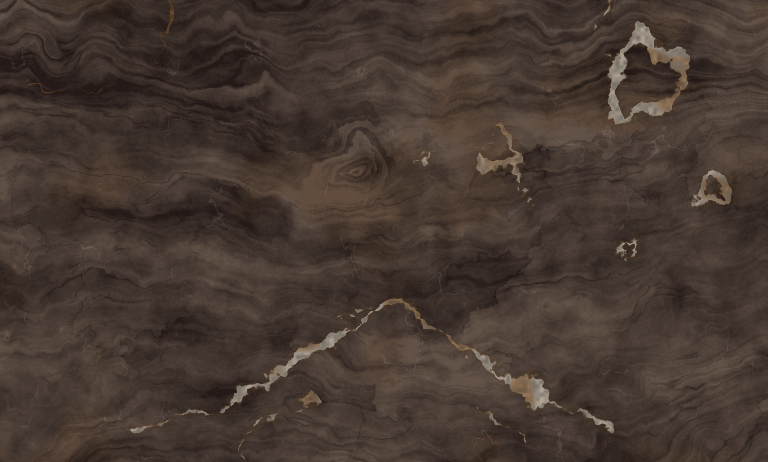
Write a Shadertoy shader that draws this texture.

```glsl
// Polished dark brown marble: folded strata with scalloped laminae on top, an
// agate-like swirl, broken slabs and dark seams, crossed by ragged pale veins.
// Strata are layered noise along a folded depth; veins are distance fields.

#define BIAS 0.57
#define CONTRAST 1.35
#define FOLD 0.14
#define SCALLOP_WIDTH 0.27
#define SCALLOP_DEPTH 0.07
#define SOFT 0.002
#define DARK_BROWN vec3(0.138, 0.100, 0.092)
#define LIGHT_BROWN vec3(0.366, 0.305, 0.265)
#define RUST vec3(0.27, 0.19, 0.13)
#define OCHRE vec3(0.47, 0.32, 0.17)
#define CALCITE vec3(0.67, 0.63, 0.58)

// Crystal-lined cavities: centre, radius
const vec3 RINGS[4] = vec3[4](vec3(1.39, 0.83, 0.072), vec3(1.08, 0.68, 0.034),
    vec3(1.54, 0.583, 0.022), vec3(1.355, 0.46, 0.020));
// Side veins from start to end: seven pale ones, then four rusty ones
const vec4 VEINS[11] = vec4[11](
    vec4(0.67, 0.14, 0.53, 0.06), vec4(0.53, 0.06, 0.515, -0.02), vec4(0.72, 0.31, 0.80, 0.335),
    vec4(1.03, 0.13, 1.14, 0.05), vec4(1.11, 0.64, 1.15, 0.56), vec4(0.90, 0.645, 0.94, 0.675),
    vec4(1.30, 0.95, 1.31, 1.02), vec4(-0.02, 0.81, 0.20, 0.805), vec4(0.20, 0.805, 0.29, 0.83),
    vec4(0.29, 0.83, 0.37, 0.90), vec4(0.37, 0.90, 0.38, 1.02));

vec2 hash2(vec2 p) {
    vec3 h = fract(p.xyx * vec3(0.1031, 0.1030, 0.0973));
    h += dot(h, h.yzx + 33.33);
    return fract((h.xx + h.yz) * h.zy);
}
float noise(vec2 p) {
    vec2 i = floor(p), f = fract(p);
    f = f * f * (3.0 - 2.0 * f);
    return mix(mix(hash2(i).x, hash2(i + vec2(1, 0)).x, f.x),
               mix(hash2(i + vec2(0, 1)).x, hash2(i + vec2(1, 1)).x, f.x), f.y);
}
float fbm(vec2 p) {
    float sum = 0.0, amp = 0.516;
    for (int i = 0; i < 5; i++, amp *= 0.5) {
        sum += amp * noise(p);
        p = mat2(0.96, 0.28, -0.28, 0.96) * p * 2.03 + 17.3;
    }
    return sum;
}
vec2 offset(vec2 p) { return vec2(fbm(p), fbm(p + 40.0)) - 0.5; }
float bump(float x, float width) { return exp(-x * x / (width * width)); }
float line(float x, float width) { return 1.0 - smoothstep(0.0, width, abs(x)); }

// Cellular noise: gap between the two nearest points, cell value
vec2 cells(vec2 p) {
    vec3 near = vec3(9.0, 9.0, 0.0);
    for (int k = 0; k < 9; k++) {
        vec2 cell = floor(p) + vec2(k % 3 - 1, k / 3 - 1);
        float d = length(cell + hash2(cell) - p);
        if (d < near.x) near = vec3(d, near.x, hash2(cell + 51.0).y);
        else near.y = min(near.y, d);
    }
    return vec2(near.y - near.x, near.z);
}
float segment(vec2 p, vec4 s) {
    vec2 a = p - s.xy, b = s.zw - s.xy;
    return length(a - b * clamp(dot(a, b) / dot(b, b), 0.0, 1.0));
}
// Signed distance to the long arched vein, swelling along its length
float archVein(vec2 p) {
    float x = p.x - 0.86, slope = 0.595 + 0.065 * clamp(x * 15.0, -1.0, 1.0);
    float crest = 0.38 - slope * sqrt(x * x + 0.003);
    crest += x < 0.0 ? 0.055 * sin(5.4 * x) : -0.03 * sin(7.0 * x);
    float width = 0.008 * noise(vec2(p.x * 23.0, 4.0)) - 0.0005
                + 0.023 * bump(x - 0.29, 0.04) + 0.010 * bump(x + 0.19, 0.06);
    return length(vec2((p.y - crest) * 0.85, max(max(-0.58 - x, x - 0.45), 0.0))) - width;
}

void mainImage(out vec4 fragColor, in vec2 fragCoord) {
    vec2 p = fragCoord / iResolution.y;
    vec2 warp = offset(p * 3.0), mid = offset(p * 9.0 + 5.0), rough = offset(p * 26.0 + 9.0);
    float grit = noise(p * 110.0), patchy = noise(p * 19.0 + 8.0);

    // Folded depth of the strata
    float top = smoothstep(0.72, 0.86, p.y), low = 1.0 - smoothstep(0.20, 0.42, p.y);
    float depth = p.y + FOLD * (1.0 + 1.3 * low) * warp.y + 0.07 * (1.0 - 0.7 * top) * mid.y;
    depth += 0.02 * rough.y + (1.0 - top) * (0.06 * p.x - 0.24 * max(p.x - 0.8, 0.0));
    float swag = abs(sin(3.14159 * (p.x / SCALLOP_WIDTH + 1.6 * warp.x)));
    depth += top * SCALLOP_DEPTH * noise(p * 4.0) * 1.4 * sqrt(swag * swag + 0.03);
    float swirl = length((p - vec2(0.73, 0.67)) * vec2(0.8, 1.3) + 0.20 * warp + 0.10 * mid);
    float agate = 1.0 - smoothstep(0.06, 0.14, swirl);
    depth = mix(depth, 0.6 + swirl, agate);

    // Tone from clouds, bands, fine laminae, mottling and slabs
    float laminae = fbm(vec2(p.x * 4.0 + 5.0, depth * 85.0)) - 0.5;
    vec2 slab = cells(vec2(p.x * 5.0, depth * 8.0) + warp + 0.5 * mid + 0.35 * rough);
    float broken = smoothstep(0.42, 0.56, fbm(p * 2.8 + 31.0)) * (1.0 - top);
    float tone = 0.60 * (fbm(p * vec2(2.2, 3.4) + 12.0) - 0.5) + 0.42 * rough.x + 0.25 * mid.x;
    tone += 0.72 * (fbm(vec2(p.x * 2.0 + warp.x, depth * 15.0)) - 0.5);
    tone += laminae * (0.40 + 0.45 * top + 0.45 * agate) + broken * 0.26 * (slab.y - 0.5);
    tone += 0.07 * smoothstep(0.7, 1.3, p.x) - 0.06 * agate
          + 0.10 * bump(depth - 0.47, 0.035) * (1.0 - smoothstep(0.6, 1.0, p.x))
          - 0.20 * bump(length(p - vec2(0.47, 0.12)), 0.12);

    // Dark seams along the strata, cracks around the slabs
    float seam = line(fbm(vec2(p.x * 2.4, depth * 9.0) + 60.0) - 0.5, 0.022);
    float fine = line(fbm(vec2(p.x * 6.0, depth * 22.0) + 80.0) - 0.5, 0.035);
    tone -= 0.20 * seam * smoothstep(0.35, 0.60, noise(p * 6.0 + 3.0)) + 0.13 * fine * patchy;
    tone -= 0.15 * line(slab.x, 0.045) * broken * smoothstep(0.2, 0.6, noise(p * 11.0));

    // Distances to pale and rusty veins
    vec2 q = p + 0.02 * warp + 0.04 * mid + 0.05 * rough;
    float pale = archVein(q), rusty = 1.0;
    for (int i = 0; i < 11; i++) {
        float d = segment(q, VEINS[i]) + 0.003 - 0.009 * patchy;
        if (i < 7) pale = min(pale, d); else rusty = min(rusty, d);
    }
    for (int i = 0; i < 4; i++) {
        vec2 c = q - RINGS[i].xy;
        float angle = atan(c.y, c.x), r = RINGS[i].z, k = float(i);
        float wall = r * (1.0 + 0.20 * sin(3.0 * angle + 2.0 + k) + 0.12 * sin(5.0 * angle - k));
        pale = min(pale, abs(length(c) - wall) + 0.006 - 0.09 * r - 0.021 * patchy);
    }
    pale += 0.009 * (grit - 0.5);
    tone -= 0.10 * line(max(min(pale, rusty), 0.0), 0.05);

    // Stone with rust stains, grain and faint pale hairlines
    tone = clamp(BIAS + CONTRAST * tone + 0.12 * (noise(p * 230.0) - 0.5), 0.0, 1.08);
    vec3 color = mix(DARK_BROWN, LIGHT_BROWN, tone);
    float stain = smoothstep(0.58, 0.72, fbm(p * 5.0 + 90.0));
    color = mix(color, RUST * (0.5 + 0.8 * tone), 0.35 * stain);
    color += 0.07 * line(fbm(p * 7.0 + 15.0) - 0.5, 0.008) * smoothstep(0.5, 0.8, patchy);

    // Mineral fill with ochre fringes
    float ochre = 0.6 * smoothstep(0.60, 0.80, noise(p * 15.0 + 21.0) + 0.2 * (grit - 0.5));
    ochre = max(ochre, bump(length(p - RINGS[1].xy), 0.06) * patchy);
    vec3 mineral = mix(CALCITE, OCHRE, ochre) * (0.70 + 0.42 * grit);
    color = mix(color, OCHRE * 0.7, 0.4 * line(max(pale, 0.0), 0.008));
    color = mix(color, OCHRE * (0.5 + 0.6 * grit), 0.7 * (1.0 - smoothstep(-SOFT, SOFT, rusty)));
    color = mix(color, mineral, 0.92 * (1.0 - smoothstep(-SOFT, SOFT, pale)));
    fragColor = vec4(color, 1.0);
}
```
